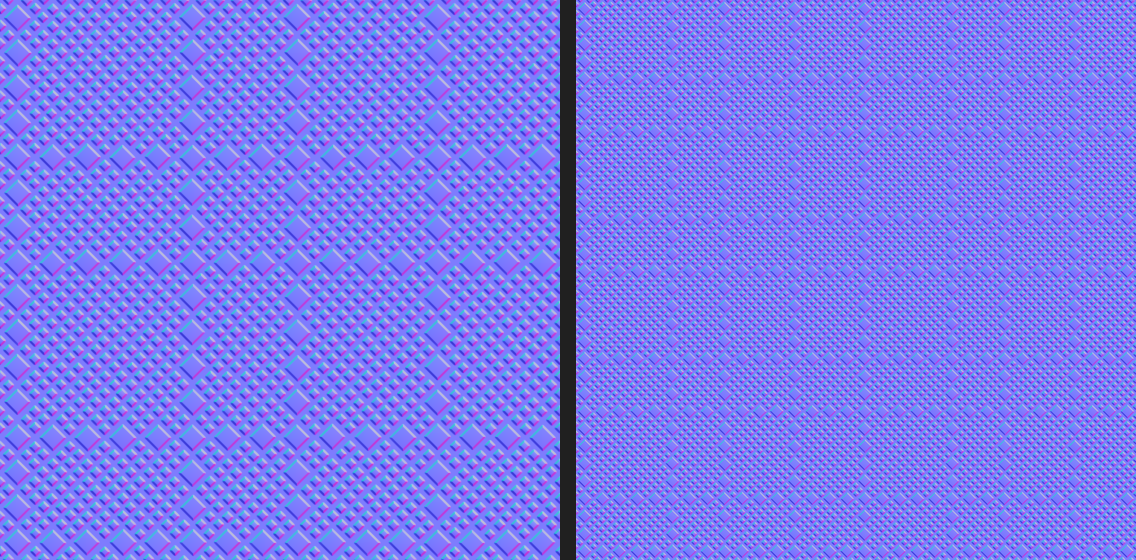
Left: one tile. Right: repeated 2 by 2.
Reproduce this texture map procedurally as a WebGL 2 fragment shader.

```glsl
#version 300 es
precision highp float;

uniform vec2 u_resolution;
out vec4 fragColor;

const float CELLS = 16.0;

vec3 hash3(vec2 p) {
  vec3 q = fract(vec3(p.xyx) * vec3(0.1031, 0.1030, 0.0973));
  q += dot(q, q.yxz + 33.33);
  return fract((q.xxy + q.yzz) * q.zyx);
}

float roundedBox(vec2 p, float halfSide, float radius) {
  vec2 d = abs(p) - halfSide + radius;
  return length(max(d, 0.0)) + min(max(d.x, d.y), 0.0) - radius;
}

// Diagonal axes back to wrapped cell coordinates
vec2 wrappedCell(vec2 q) {
  return mod(vec2(q.x + q.y, q.x - q.y) * 0.5, CELLS);
}

// Large diamonds fill uneven bands of columns and rows
bool isLarge(vec2 block) {
  if (mod(block.x + block.y, 2.0) < 0.5) return false;
  ivec2 c = ivec2(floor(wrappedCell(block)));
  bool column = c.x == 0 || c.x == 5 || c.x == 8 || c.x == 12;
  bool row = c.y == 0 || c.y == 3 || c.y == 8 || c.y == 11;
  return column || row;
}

float studHeight(vec2 p) {
  vec2 q = vec2(p.x + p.y, p.x - p.y);
  vec2 block = floor(q + 0.5);
  bool large = isLarge(block);
  vec2 center = large ? block : (floor(q * 2.0) + 0.5) * 0.5;

  // Each stud is shifted, resized and tilted a little
  vec2 id = floor(wrappedCell(center) * 4.0 + 0.5);
  id = mod(id, CELLS * 4.0);
  vec3 shift = hash3(id + 7.0) - 0.5;
  vec2 tilt = hash3(id + 91.0).xy - 0.5;
  vec2 local = q - center - shift.xy * 0.055;
  float halfSide = (large ? 0.412 : 0.2) * (1.0 + shift.z * (large ? 0.05 : 0.1));

  // Soft bevel around a slightly domed top
  float d = roundedBox(local, halfSide, large ? 0.075 : 0.09) * 0.7071;
  float dome = (large ? 0.07 : 0.5) * dot(local, local);
  float top = 0.064 - dome + dot(tilt, local) * (large ? 0.03 : 0.1);
  return smoothstep(0.0, 0.08, -d) * top;
}

vec3 surfaceNormal(vec2 p) {
  vec2 e = vec2(0.01, 0.0);
  float dx = studHeight(p + e.xy) - studHeight(p - e.xy);
  float dy = studHeight(p + e.yx) - studHeight(p - e.yx);
  return normalize(vec3(-vec2(dx, dy) / (2.0 * e.x), 1.0));
}

void main() {
  // Average a 3 by 3 grid of samples for smooth edges
  vec3 normal = vec3(0.0);
  for (int j = -1; j <= 1; j++) {
    for (int i = -1; i <= 1; i++) {
      vec2 uv = (gl_FragCoord.xy + vec2(i, j) / 3.0) / u_resolution;
      normal += surfaceNormal(uv * CELLS);
    }
  }
  normal /= 9.0;

  vec3 color = normal * 0.5 + vec3(0.493, 0.487, 0.495);
  fragColor = vec4(clamp(color, 0.0, 1.0), 1.0);
}
```
